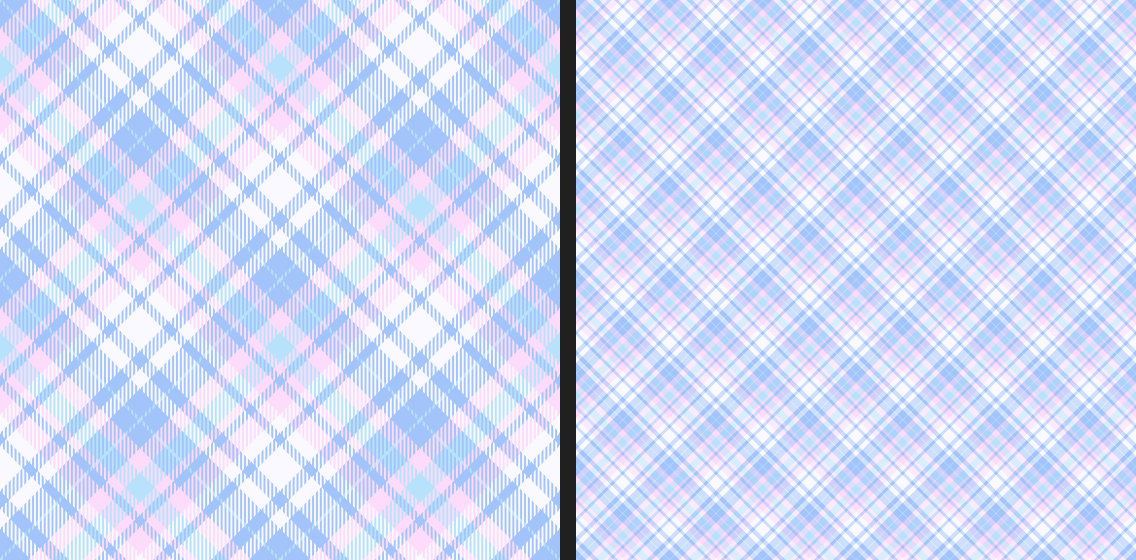
Left, the tile; right, the same tile 3 across and 3 down.
Write a Shadertoy shader that draws this pattern.

```glsl
// Pastel diagonal tartan: two mirrored sets of stripes woven through a fine vertical twill.

const float REPEATS = 2.0;         // diamonds across and down the canvas
const float TWILL_LINES = 144.0;   // twill ribs across the canvas
const float TWILL_FILL = 0.5;      // share of each rib taken by the first thread set
const float SETT = 384.0;          // thread units in one stripe sequence

const vec3 WHITE = vec3(0.975, 0.975, 1.000);
const vec3 BLUE  = vec3(0.640, 0.768, 0.985);
const vec3 PINK  = vec3(0.994, 0.858, 0.982);
const vec3 CYAN  = vec3(0.720, 0.888, 0.984);

// Antialiased coverage of a wrapping stripe from start to end, in thread units.
float stripe(float t, float start, float end, float blur) {
    float offset = abs(fract((t - 0.5 * (start + end)) / SETT + 0.5) - 0.5) * SETT;
    return clamp(0.5 - (offset - 0.5 * (end - start)) / blur, 0.0, 1.0);
}

// Colour of one thread set at position t.
vec3 threadColour(float t, float blur) {
    vec3 c = WHITE;
    // broad pink ground with its cyan and blue bands
    c = mix(c, PINK, stripe(t, 0.0, 184.0, blur));
    c = mix(c, CYAN, stripe(t, 72.0, 113.0, blur));
    c = mix(c, BLUE, stripe(t, 130.0, 147.0, blur));
    // blue bands on the white ground
    c = mix(c, BLUE, stripe(t, 210.0, 227.0, blur));
    c = mix(c, BLUE, stripe(t, 289.0, 314.0, blur));
    // wide blue block with a fine cyan overcheck
    c = mix(c, BLUE, stripe(t, -43.0, 39.0, blur));
    c = mix(c, CYAN, stripe(t, -3.0, 3.0, blur));
    return c;
}

// Antialiased twill rib: 1 where the first thread set lies on top.
float twill(float x, float pixel) {
    float d = abs(fract(x * TWILL_LINES) - 0.5) - 0.5 * TWILL_FILL;
    return clamp(0.5 - d / (TWILL_LINES * pixel), 0.0, 1.0);
}

void mainImage(out vec4 fragColor, in vec2 fragCoord) {
    vec2 uv = fragCoord / iResolution.xy;
    float pixel = 1.0 / min(iResolution.x, iResolution.y);

    // diagonal thread coordinates, running down the canvas
    vec2 p = vec2(uv.x, 1.0 - uv.y) * REPEATS * SETT;
    float blur = 1.414 * REPEATS * SETT * pixel;
    vec3 warp = threadColour(p.y + p.x, blur);
    vec3 weft = threadColour(p.y - p.x, blur);

    fragColor = vec4(mix(weft, warp, twill(uv.x, pixel)), 1.0);
}
```
